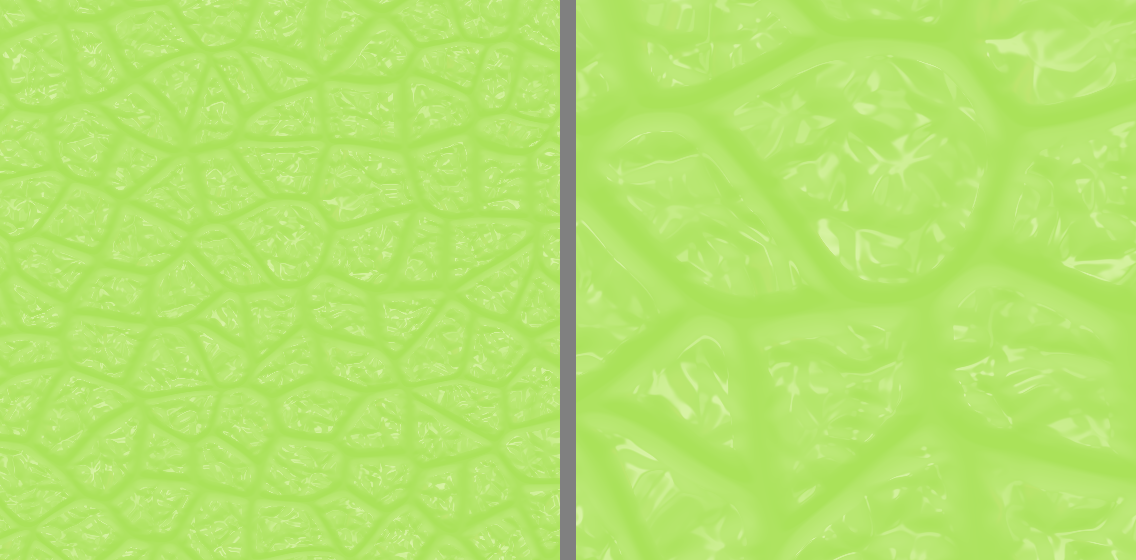
Left: the whole. Right: its middle third, enlarged.
A three.js fragment shader for this texture:

```glsl
// Glossy lime-green embossed hide: rounded plates, soft grooves and crinkled highlights.
varying vec2 vUv;

const vec2 PLATE_COUNT = vec2(8.5, 9.8);
const vec2 CRINKLE_COUNT = vec2(16.5, 17.5);
const vec2 WRINKLE_COUNT = vec2(34.0, 37.0);
const vec3 GROOVE_GREEN = vec3(0.665, 0.885, 0.35);
const vec3 SHINE_GREEN = vec3(0.86, 0.957, 0.67);
const vec3 WARM_GLINT = vec3(0.81, 0.89, 0.45);

vec2 hash2(vec2 cell) {
  vec2 q = vec2(dot(cell, vec2(127.1, 311.7)), dot(cell, vec2(269.5, 183.3)));
  return fract(sin(q) * 43758.54);
}

// Layered sines: slow, smooth variation in about -1..1.
float waves(vec2 p, float frequency) {
  vec2 q = p * frequency;
  float sum = sin(q.x + 1.7 * sin(q.y * 0.8));
  sum += 0.6 * sin(q.y * 1.7 - 1.3 * sin(q.x * 1.3) + 2.0);
  return sum / 1.6;
}

vec2 cellPoint(vec2 cell, float jitter) {
  return cell + 0.5 + jitter * (hash2(cell) - 0.5);
}

// Distance to the nearest cell border, with corners rounded by a soft minimum.
float borderDistance(vec2 p, float jitter, float sharpness) {
  vec2 home = floor(p);
  vec2 nearestCell = home;
  vec2 toNearest = vec2(0.0);
  float best = 8.0;
  for (int y = -1; y <= 1; y++) {
    for (int x = -1; x <= 1; x++) {
      vec2 cell = home + vec2(float(x), float(y));
      vec2 d = cellPoint(cell, jitter) - p;
      if (dot(d, d) < best) {
        best = dot(d, d);
        toNearest = d;
        nearestCell = cell;
      }
    }
  }
  float sum = 0.0;
  for (int y = -2; y <= 2; y++) {
    for (int x = -2; x <= 2; x++) {
      if (x == 0 && y == 0) continue;
      vec2 d = cellPoint(nearestCell + vec2(float(x), float(y)), jitter) - p;
      float border = dot(0.5 * (d + toNearest), normalize(d - toNearest));
      sum += exp(-sharpness * border);
    }
  }
  return -log(sum) / sharpness;
}

// Relief of the hide: x = height, y = plate mask, z = crinkle mask.
vec3 relief(vec2 uv) {
  vec2 p = uv + 0.009 * vec2(waves(uv, 15.0), waves(uv.yx + 3.0, 17.0));
  float grooveWidth = 0.135 + 0.045 * waves(uv + 0.4, 13.0);
  float plate = smoothstep(0.0, grooveWidth, borderDistance(p * PLATE_COUNT, 0.96, 26.0));

  vec2 bent = p + 0.004 * vec2(waves(uv + 5.0, 45.0), waves(uv.yx + 9.0, 52.0));
  float crinkle = smoothstep(0.0, 0.3, borderDistance(bent * CRINKLE_COUNT + 40.0, 0.95, 30.0));
  float wrinkle = smoothstep(0.0, 0.34, borderDistance(bent * WRINKLE_COUNT + 90.0, 0.95, 26.0));

  float height = 0.009 * plate + plate * (0.007 * crinkle + 0.0032 * wrinkle);
  height += 0.0006 * plate * waves(uv, 160.0);
  return vec3(height, plate, crinkle);
}

// Soft lobe that peaks where the slope faces the light.
float glossLobe(vec2 slope, vec2 facing, float tightness) {
  vec2 d = slope - facing;
  return exp(-tightness * dot(d, d));
}

void main() {
  float stepSize = 0.001;
  vec3 here = relief(vUv);
  float right = relief(vUv + vec2(stepSize, 0.0)).x;
  float above = relief(vUv + vec2(0.0, stepSize)).x;
  vec2 slope = (vec2(right, above) - here.x) / stepSize;
  float plate = here.y;

  // Soft light from above, deeper tone in grooves and creases.
  float tone = 0.08 + 0.18 * plate;
  tone += 0.17 * clamp(-slope.y, -0.8, 0.8);
  float crease = 1.0 - here.z;
  tone -= 0.1 * plate * crease * crease;

  // Broken wet shine with crisp rims, only on the raised plates.
  float patches = 0.66 + 0.34 * waves(vUv + 2.0, 38.0);
  float inside = smoothstep(0.45, 0.95, plate);
  float shine = smoothstep(0.12, 0.85, glossLobe(slope, vec2(0.08, -0.29), 18.0));
  shine += 0.4 * smoothstep(0.15, 0.85, glossLobe(slope, vec2(-0.34, 0.1), 22.0));
  tone += 0.62 * shine * patches * inside;

  // Sparse warm glints on the sides of the plates.
  float glint = glossLobe(slope, vec2(0.6, -0.1), 16.0) * plate;
  glint *= smoothstep(0.1, 0.8, waves(vUv + 7.0, 29.0));

  vec3 color = mix(GROOVE_GREEN, SHINE_GREEN, clamp(tone, 0.0, 1.0));
  color = mix(color, WARM_GLINT, 0.35 * glint);
  gl_FragColor = vec4(color, 1.0);
}
```
